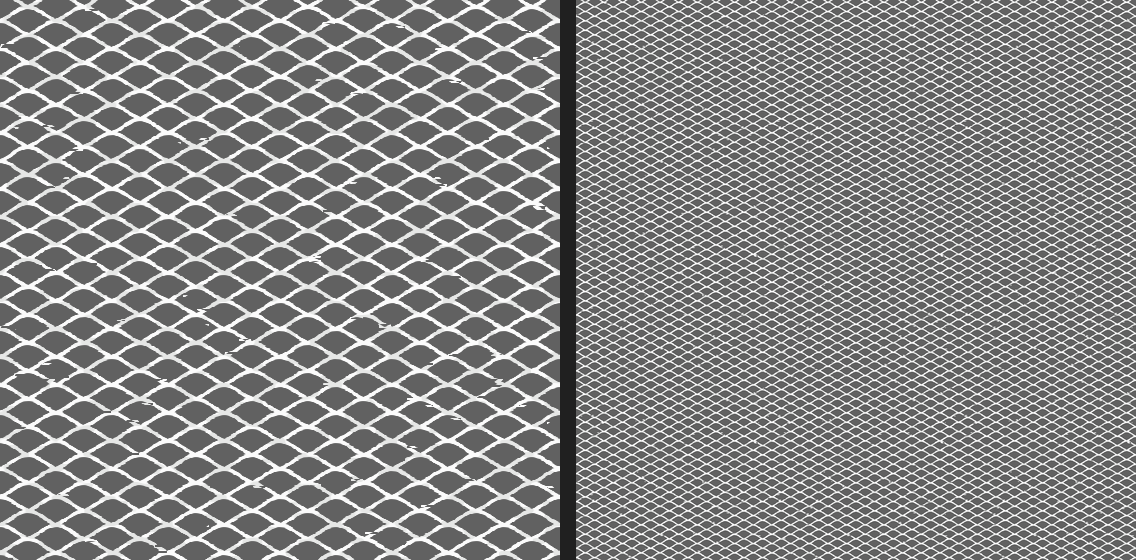
Left: one tile. Right: repeated 3 by 3.
This pattern is drawn by a three.js fragment shader. Its source:

```glsl
#define COLUMNS 10.0
#define ROWS 40.0
#define HALF_WIDTH 0.0038
#define SOFTNESS 0.0011
#define PEAK_ROUNDING 0.42
#define WAVINESS 0.35
#define WOBBLE 0.0042
#define TEAR_LENGTH 0.012
#define TEAR_CHANCE 0.010
#define GROUND vec3(0.38)
#define STRAND_LIGHT vec3(0.985)
#define STRAND_DULL vec3(0.90, 0.905, 0.90)

varying vec2 vUv;

float hash(vec2 p) {
  vec3 q = fract(p.xyx * 0.1031);
  q += dot(q, q.yzx + 33.33);
  return fract((q.x + q.y) * q.z);
}

// Value noise that wraps after a whole number of cells
float wrapNoise(vec2 uv, vec2 cells) {
  vec2 p = uv * cells;
  vec2 i = floor(p);
  vec2 f = fract(p);
  f = f * f * (3.0 - 2.0 * f);
  vec2 a = mod(i, cells);
  vec2 b = mod(i + 1.0, cells);
  return mix(mix(hash(a), hash(vec2(b.x, a.y)), f.x),
             mix(hash(vec2(a.x, b.y)), hash(b), f.x), f.y);
}

// Sparse, thin sideways slips of the strand edges
float tearShift(vec2 uv) {
  vec2 cells = vec2(40.0, 256.0);
  vec2 p = uv * cells;
  vec2 id = mod(floor(p), cells);
  vec2 f = abs(fract(p) - 0.5);
  float chosen = step(1.0 - TEAR_CHANCE, hash(id + 71.0));
  float side = hash(id + 19.0) < 0.5 ? -1.0 : 1.0;
  vec2 fade = 1.0 - smoothstep(vec2(0.38), vec2(0.5), f);
  return chosen * side * fade.x * fade.y * TEAR_LENGTH;
}

// Fall from a rounded peak (t = 0) to a sharper trough (t = 1)
float strandDrop(float t) {
  float r = PEAK_ROUNDING;
  float arch = (sqrt(t * t + r * r) - r) / (sqrt(1.0 + r * r) - r);
  float wave = 0.5 - 0.5 * cos(3.14159 * t);
  return mix(arch, wave, WAVINESS);
}

// Vertical distance to the nearest strand, in canvas units
float meshDistance(vec2 uv) {
  vec2 p = uv * vec2(COLUMNS, ROWS);
  float nearest = ROWS;
  for (int i = -1; i <= 1; i++) {
    float row = floor(p.y) + float(i);
    float t = 2.0 * abs(fract(p.x - 0.5 * row + 0.5) - 0.5);
    nearest = min(nearest, abs(p.y - row - 0.5 + strandDrop(t)));
  }
  return nearest / ROWS;
}

void main() {
  // Rough, slightly torn edges
  vec2 uv = vUv;
  uv.x += (wrapNoise(vUv, vec2(120.0, 360.0)) - 0.5) * WOBBLE;
  uv.x += tearShift(vUv);

  float strand = 1.0 - smoothstep(HALF_WIDTH - SOFTNESS, HALF_WIDTH + SOFTNESS,
                                  meshDistance(uv));

  // Dull patches along the strands
  float dull = smoothstep(0.5, 0.64, wrapNoise(vUv, vec2(50.0, 90.0)));
  vec3 paint = mix(STRAND_LIGHT, STRAND_DULL, dull);

  gl_FragColor = vec4(mix(GROUND, paint, strand), 1.0);
}
```
